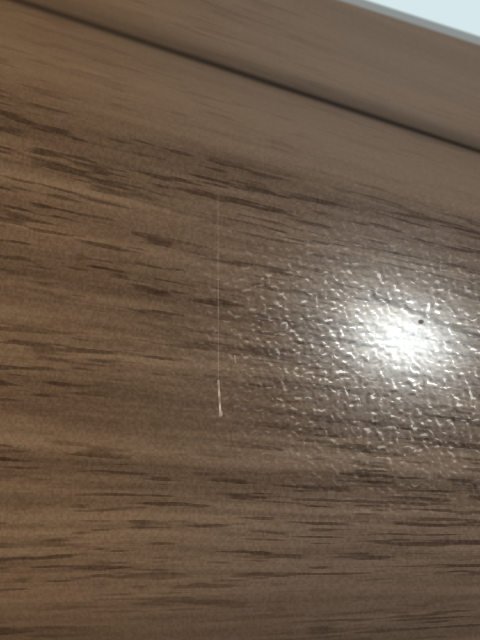
A WebGL 1 fragment shader for this texture:

```glsl
precision highp float;
// Satin wood veneer seen at an angle: grain lines fan out from a shared warp, with
// broad bands, fine pores and a dark seam. A lamp reflection breaks into glints on
// the embossed lacquer; a thin scratch and a bright far corner complete the scene.

#define FAN_TILT 0.05
#define FAN_SPREAD 0.28
#define SEAM_HEIGHT 1.344
#define LAMP_POS vec2(0.842, 0.628)
#define CORE_SIZE vec2(0.120, 0.080)
#define HAZE_SIZE vec2(0.235, 0.185)
#define GLINT_SIZE vec2(0.275, 0.215)
#define EMBOSS_SCALE 112.0
#define PORE_DEPTH 0.52
#define SCRATCH_X 0.455
#define WOOD_LIGHT vec3(0.490, 0.402, 0.318)
#define WOOD_DARK vec3(0.270, 0.207, 0.160)

uniform vec2 u_resolution;

float hash(vec2 p) {
  vec3 q = fract(vec3(p.xyx) * 0.1031);
  q += dot(q, q.yzx + 33.33);
  return fract((q.x + q.y) * q.z);
}

float noise(vec2 p) {
  vec2 i = floor(p), f = fract(p);
  f = f * f * (3.0 - 2.0 * f);
  return mix(mix(hash(i), hash(i + vec2(1.0, 0.0)), f.x),
             mix(hash(i + vec2(0.0, 1.0)), hash(i + vec2(1.0, 1.0)), f.x), f.y);
}

float fbm(vec2 p) {
  float sum = 0.0, amp = 0.5;
  for (int i = 0; i < 4; i++) {
    sum += amp * noise(p);
    p = p * vec2(1.7, 2.1) + 17.3;
    amp *= 0.5;
  }
  return sum;
}

// Soft bump of the given half width around a centre
float band(float v, float centre, float width) {
  float d = (v - centre) / width;
  return exp(-d * d);
}

float glow(vec2 d, vec2 size) {
  d /= size;
  return exp(-dot(d, d));
}

float segment(vec2 p, vec2 a, vec2 b) {
  vec2 pa = p - a, ba = b - a;
  return length(pa - ba * clamp(dot(pa, ba) / dot(ba, ba), 0.0, 1.0));
}

vec3 wood(vec2 p) {
  // Grain coordinate: constant along each fanned line
  float v = (p.y - FAN_TILT * p.x) / (1.0 - FAN_SPREAD * p.x);
  float seamV = v;
  v += 0.010 * (noise(vec2(p.x * 3.0, v * 5.0)) - 0.5);
  float focus = 1.0 - 0.75 * smoothstep(1.02, 1.28, v);
  focus *= mix(0.65, 1.0, smoothstep(0.0, 0.25, v));

  // Broad growth bands
  float tone = 0.66 + 0.30 * (fbm(vec2(p.x * 1.2, v * 17.0)) - 0.47);
  tone -= 0.20 * band(v, 1.08, 0.07) + 0.10 * band(v, 0.76, 0.06);
  tone -= 0.20 * band(v, 0.53, 0.045) + 0.20 * band(v, 0.36, 0.040);
  tone -= 0.28 * band(v, 0.00, 0.08) + 0.08 * band(v, 0.14, 0.05);
  tone += 0.20 * band(v, 0.965, 0.012) + 0.18 * band(v, 0.62, 0.022);
  tone += 0.18 * band(v, 0.435, 0.016) + 0.10 * band(v, 0.25, 0.06);
  tone += 0.14 * band(v, 1.24, 0.06) + 0.08 * smoothstep(1.36, 1.45, v);

  // Fibres and short dark pores
  tone += focus * 0.62 * (fbm(vec2(p.x * 4.0 + 9.0, v * 75.0)) - 0.47);
  float pore = noise(vec2(p.x * 9.0, v * 115.0)) * 0.6
             + noise(vec2(p.x * 24.0, v * 190.0)) * 0.4;
  float patches = smoothstep(0.15, 0.60, noise(vec2(p.x * 2.5, v * 13.0 + 4.0)));
  tone -= focus * PORE_DEPTH * patches * smoothstep(0.52, 0.78, pore);

  vec3 c = mix(WOOD_DARK, WOOD_LIGHT, clamp(tone, -0.1, 1.15));
  c += focus * 0.055 * (noise(p * 210.0) - 0.5);
  c *= mix(vec3(1.01, 0.97, 0.90), vec3(0.96, 0.99, 1.04), smoothstep(0.0, 0.8, p.x));

  // Pale daylight sheen toward the far edge
  float sheen = smoothstep(0.75, 1.25, p.y) * smoothstep(0.0, 0.9, p.x);
  c = mix(c, vec3(0.50, 0.48, 0.45), 0.26 * sheen);

  // Dark seam with a soft shoulder
  float seam = 0.42 * band(seamV, SEAM_HEIGHT, 0.008) + 0.20 * band(seamV, SEAM_HEIGHT + 0.014, 0.026);
  return c * (1.0 - seam * mix(0.8, 1.0, smoothstep(0.1, 0.6, p.x)));
}

vec3 reflection(vec3 c, vec2 p) {
  vec2 d = p - LAMP_POS;
  d.y += 0.12 * d.x;
  float core = glow(d, CORE_SIZE), haze = glow(d, HAZE_SIZE);
  float reach = glow(d + vec2(0.025, 0.030), GLINT_SIZE);

  // Embossed relief lit from the upper right
  vec2 q = p * EMBOSS_SCALE * vec2(1.0, 1.15);
  q += 0.7 * vec2(noise(q * 0.6), noise(q * 0.6 + 31.0));
  float relief = noise(q) - noise(q + vec2(0.40, 0.65));
  relief += 0.4 * (noise(q * 1.7) - noise(q * 1.7 + vec2(0.4, 0.7)));
  float glint = smoothstep(0.20, 0.62, relief);

  // Cool veil over the wood, then the hot core and its glints
  vec3 light = vec3(0.90, 0.96, 0.98);
  c = mix(c, light, 0.38 * haze);
  c += light * 0.52 * core;
  float upper = smoothstep(0.08, 0.22, d.y);
  c += light * reach * (1.0 - 0.6 * upper) * (0.36 * glint + 0.26 * relief);

  // Mirrored hairline and a speck inside the glare
  float line = segment(p, vec2(0.78, 0.717), vec2(1.02, 0.622));
  c *= 1.0 - 0.22 * smoothstep(0.010, 0.001, line);
  float speck = length((p - vec2(0.877, 0.663)) * vec2(1.0, 1.2));
  return mix(c, vec3(0.27, 0.24, 0.21), 0.75 * smoothstep(0.008, 0.003, speck));
}

vec3 scratches(vec3 c, vec2 p) {
  float wear = 0.35 + 0.65 * noise(vec2(3.0, p.y * 70.0));
  float faint = smoothstep(0.0028, 0.0005, abs(p.x - SCRATCH_X + 0.002 * (p.y - 0.6)));
  faint *= smoothstep(0.52, 0.56, p.y) * smoothstep(1.10, 0.65, p.y);
  float cut = segment(p, vec2(SCRATCH_X, 0.54), vec2(SCRATCH_X + 0.004, 0.475));
  float nick = segment(p, vec2(0.489, 0.592), vec2(0.491, 0.578));
  float tip = length((p - vec2(0.460, 0.472)) * vec2(1.0, 0.6));
  float bright = max(smoothstep(0.0038, 0.0010, cut), 0.5 * smoothstep(0.003, 0.0005, nick));
  bright = max(bright, 0.8 * smoothstep(0.006, 0.002, tip));
  return mix(c, vec3(0.80, 0.74, 0.66), max(0.26 * faint, 0.85 * bright) * wear);
}

void main() {
  vec2 p = gl_FragCoord.xy / u_resolution.x;
  p.y *= 1.33333 * u_resolution.x / u_resolution.y;
  vec3 c = scratches(reflection(wood(p), p), p);

  // Far corner: grey trim, then the bright background
  float rim = p.y - 1.333 + 0.32 * (p.x - 0.703);
  c = mix(c, vec3(0.55, 0.57, 0.57), smoothstep(-0.004, 0.006, rim));
  c = mix(c, vec3(0.84, 0.91, 0.92), smoothstep(0.014, 0.024, rim));
  gl_FragColor = vec4(clamp(c, 0.0, 1.0), 1.0);
}
```
